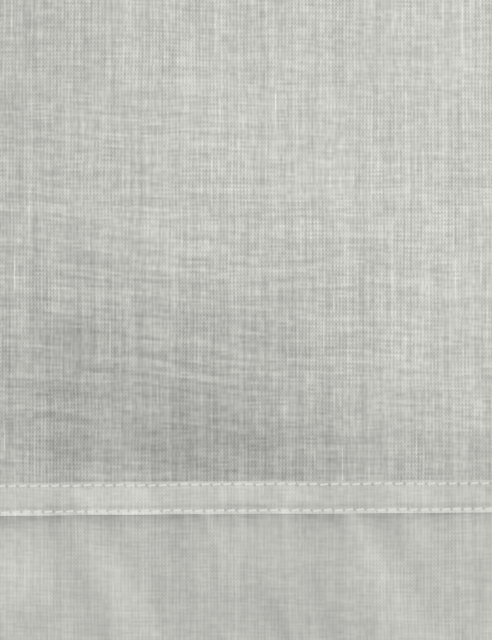
Write a Shadertoy shader that draws this texture.

```glsl
// Pale woven cloth with a double-stitched hem and a softly gathered strip below.
// Broad shading sums soft spots; threads are sines and stretched value noise,
// slubs are scattered by cell hashing, and stitches are repeated dashes.
const vec3  CLOTH_TINT   = vec3(1.0, 1.0, 0.974);
const float CLOTH_LEVEL  = 0.764;
const vec2  THREADS      = vec2(188.0, 166.0); // per canvas height
const float WEAVE_DEPTH  = 0.030;
const float YARN_DEPTH   = 0.060;
const float STREAK_DEPTH = 0.055;
const float CREASE_DEPTH = 0.075;
const float SLUB_GLOW    = 0.080;
const float HEM_BOTTOM   = 0.194;
const float HEM_TOP      = 0.2455;
const float HEM_SLOPE    = 0.007;
const float STITCH_PITCH = 0.0168;
const float STITCH_LOW   = 0.200;
const float STITCH_HIGH  = 0.2405;
const float FOLD_DEPTH   = 0.085;

float hash(vec2 p) { return fract(sin(dot(p, vec2(127.1, 311.7))) * 43758.5453); }

// Value noise centred on zero
float ripple(vec2 p) {
    vec2 i = floor(p), f = fract(p);
    f = f * f * (3.0 - 2.0 * f);
    return mix(mix(hash(i), hash(i + vec2(1, 0)), f.x),
               mix(hash(i + vec2(0, 1)), hash(i + vec2(1, 1)), f.x), f.y) - 0.5;
}

float spot(vec2 p, vec2 centre, vec2 radius) {
    vec2 d = (p - centre) / radius;
    return exp(-dot(d, d));
}

float broadShade(vec2 p) {
    float s = CLOTH_LEVEL + 0.020 * ripple(p * vec2(7.0, 4.0) + 3.0);
    s -= 0.072 * spot(p, vec2(0.20, 0.42), vec2(0.27, 0.15));
    s -= 0.075 * spot(p, vec2(0.34, 0.295), vec2(0.36, 0.07));
    s -= 0.032 * spot(p, vec2(0.00, 0.90), vec2(0.14, 0.34));
    s += 0.020 * spot(p, vec2(0.28, 0.76), vec2(0.20, 0.18));
    s += 0.026 * spot(p, vec2(0.66, 0.72), vec2(0.20, 0.42));
    s += 0.045 * spot(p, vec2(0.215 - 0.15 * p.y, 0.30), vec2(0.032, 0.09));
    return s + 0.032 * spot(p, vec2(0.518 - 0.20 * p.y, 0.34), vec2(0.016, 0.07));
}

// Knitted columns and rows, with uneven yarns running both ways
float weave(vec2 p) {
    vec2 q = p * THREADS + vec2(0.5, 1.2) * ripple(p * vec2(9.0, 14.0));
    float column = sin(6.2832 * q.x);
    float loops = sin(6.2832 * (q.y + 0.25 * column));
    float strength = 1.0 + 0.8 * ripple(p * vec2(17.0, 11.0));
    return WEAVE_DEPTH * strength * (0.70 * column + 0.55 * loops)
         + YARN_DEPTH * (ripple(q * vec2(1.8, 0.6)) + ripple(q * vec2(0.35, 1.7) + 9.0));
}

float streaks(vec2 p) {
    return STREAK_DEPTH * (ripple(p * vec2(260.0, 11.0)) + 0.6 * ripple(p * vec2(130.0, 4.0) + 7.0));
}

// Long thin crosswise creases, strongest near the middle and lower left
float creases(vec2 p) {
    vec2 q = p + vec2(0.0, 0.025 * ripple(p * 5.0) + 0.05 * p.x);
    float s = 0.45 * ripple(q * vec2(8.0, 70.0)) + ripple(q * vec2(13.0, 185.0) + 5.0);
    return CREASE_DEPTH * s * (0.35 + 0.65 * spot(p, vec2(0.25, 0.50), vec2(0.36, 0.30)));
}

// Sparse bright lengths of thick yarn
float slubs(vec2 p, float aa) {
    vec2 q = p / vec2(0.032, 0.13);
    q.y += 3.0 * hash(vec2(floor(q.x), 4.0));
    vec2 id = floor(q), f = fract(q);
    float dx = abs(f.x - mix(0.2, 0.8, hash(id))) * 0.032;
    float reach = mix(0.12, 0.48, hash(id + 9.0));
    float along = 1.0 - smoothstep(reach * 0.4, reach, abs(f.y - 0.5));
    float across = 1.0 - smoothstep(0.0003, 0.0009 + aa, dx);
    return SLUB_GLOW * step(0.66, hash(id + 17.0)) * along * across * hash(id + 5.0);
}

// Slanted gathers falling from the hem
float gathers(vec2 p) {
    float drop = HEM_BOTTOM - p.y;
    vec2 s = vec2(p.x - 0.42 * drop, p.y);
    float folds = 0.6 * ripple(vec2(s.x * 15.0 + 2.0, drop * 4.0)) + 0.5 * ripple(vec2(s.x * 36.0, drop * 6.0));
    folds += 0.9 * ripple(vec2(s.x * 62.0, drop * 8.0)) * exp(-max(drop, 0.0) * 38.0);
    float lit = spot(p, vec2(0.03, 0.11), vec2(0.05, 0.07)) + spot(s, vec2(0.14, 0.09), vec2(0.026, 0.09))
              + 0.8 * spot(s, vec2(0.55, 0.11), vec2(0.035, 0.08));
    return FOLD_DEPTH * folds + 0.045 * lit;
}

// x: thread coverage, y: needle-hole shade
vec2 stitchRow(vec2 p, float row, float aa) {
    float cell = floor(p.x / STITCH_PITCH);
    vec2 d = vec2((fract(p.x / STITCH_PITCH) - 0.5) * STITCH_PITCH, p.y - row);
    d.y += 0.0014 * (hash(vec2(cell, row)) - 0.5) - 0.10 * d.x;
    float dash = length(vec2(max(abs(d.x) - 0.0045, 0.0), d.y)) - 0.0014;
    float hole = length(vec2(abs(d.x) - 0.5 * STITCH_PITCH, d.y + 0.001));
    return vec2(1.0 - smoothstep(-aa, aa, dash), exp(-hole * hole / 0.000005));
}

void mainImage(out vec4 fragColor, in vec2 fragCoord) {
    vec2 p = fragCoord / iResolution.y;
    float aa = 0.7 / iResolution.y;
    vec2 h = vec2(p.x, p.y - HEM_SLOPE * p.x - 0.001 * ripple(vec2(p.x * 14.0, 2.0)));
    // Upper cloth, gathered strip and raised hem band
    float cloth = broadShade(p) + creases(p) + slubs(p, aa) - 0.025 * exp(-max(h.y - HEM_TOP, 0.0) * 130.0);
    float strip = 0.750 + gathers(h) + 0.7 * creases(p + 4.0) - 0.085 * exp(-max(HEM_BOTTOM - h.y, 0.0) * 110.0);
    strip -= 0.035 * spot(p, vec2(0.38, 0.03), vec2(0.25, 0.07));
    float band = 0.778 + 0.070 * ripple(vec2(p.x * 34.0 + h.y * 25.0, h.y * 40.0));
    band += 0.055 * spot(h, vec2(h.x, HEM_BOTTOM + 0.003), vec2(1.0, 0.004));
    band -= 0.040 * spot(h, vec2(h.x, STITCH_LOW + 0.006), vec2(1.0, 0.004));
    float above = smoothstep(HEM_TOP - 0.002, HEM_TOP + 0.002, h.y);
    float inHem = smoothstep(HEM_BOTTOM - aa, HEM_BOTTOM + aa, h.y) * (1.0 - above);
    float shade = mix(mix(strip, cloth, above), band, inHem);
    shade += (weave(p) + streaks(p)) * mix(0.6, 1.0, above);
    // Two rows of stitching
    vec2 seam = stitchRow(h, STITCH_LOW, aa) + stitchRow(h + vec2(0.006, 0.0), STITCH_HIGH, aa);
    shade = mix(shade - 0.075 * seam.y, 0.870, 0.85 * seam.x);
    fragColor = vec4(clamp(shade * CLOTH_TINT, 0.0, 1.0), 1.0);
}
```
